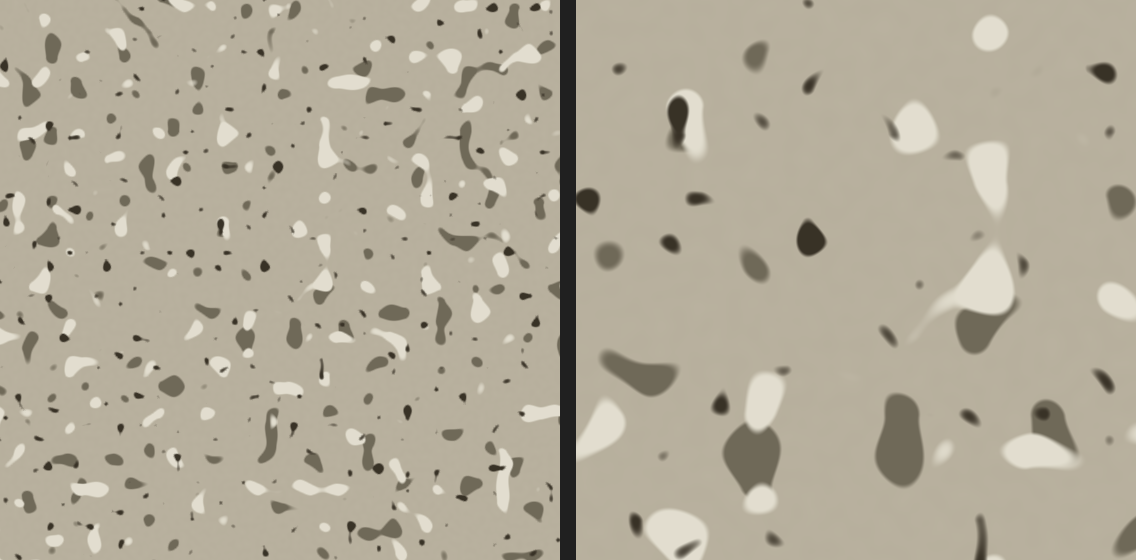
Left, the full canvas; right, a detail of the centre.
This texture is drawn by a Shadertoy shader. Its source:

```glsl
// Terrazzo: pale, grey-brown and dark stone chips scattered in a beige binder.

const float TAU = 6.2831853;

const vec3 BINDER = vec3(0.720, 0.690, 0.618);
const vec3 PALE   = vec3(0.885, 0.868, 0.810);
const vec3 BROWN  = vec3(0.435, 0.410, 0.345);
const vec3 DARK   = vec3(0.220, 0.195, 0.150);

float hash(vec2 p, float seed) {
    return fract(sin(dot(p, vec2(127.1, 311.7)) + seed * 74.7) * 43758.5453);
}

// Dot product of a lattice point's random unit gradient with the offset to it
float slope(vec2 cell, vec2 offset, float seed) {
    float angle = TAU * hash(cell, seed);
    return dot(vec2(cos(angle), sin(angle)), offset);
}

// Gradient noise, roughly -0.7 to 0.7
float gradientNoise(vec2 p, float seed) {
    vec2 cell = floor(p);
    vec2 f = fract(p);
    vec2 blend = f * f * (3.0 - 2.0 * f);
    vec2 e = vec2(1.0, 0.0);
    float bottom = mix(slope(cell, f, seed),
                       slope(cell + e.xy, f - e.xy, seed), blend.x);
    float top = mix(slope(cell + e.yx, f - e.yx, seed),
                    slope(cell + e.xx, f - e.xx, seed), blend.x);
    return mix(bottom, top, blend.y);
}

// Coverage of one kind of chip: the peaks of the noise above a level
float chips(vec2 uv, float density, float level, float softness, float seed) {
    float height = gradientNoise(uv * density + seed * 3.37, seed);
    float edge = max(softness, fwidth(height));
    return smoothstep(level - edge, level + edge, height);
}

void mainImage(out vec4 fragColor, in vec2 fragCoord) {
    vec2 uv = fragCoord / iResolution.y;

    // Binder with a faint mottling
    vec3 color = BINDER + 0.008 * gradientNoise(uv * 90.0, 9.0);

    // Chips, from the lowest layer to the topmost
    color = mix(color, BROWN, chips(uv, 23.0, 0.345, 0.035, 1.0));
    color = mix(color, PALE,  chips(uv, 22.0, 0.340, 0.035, 2.0));
    color = mix(color, DARK,  chips(uv, 39.0, 0.445, 0.050, 3.0));

    fragColor = vec4(color, 1.0);
}
```
